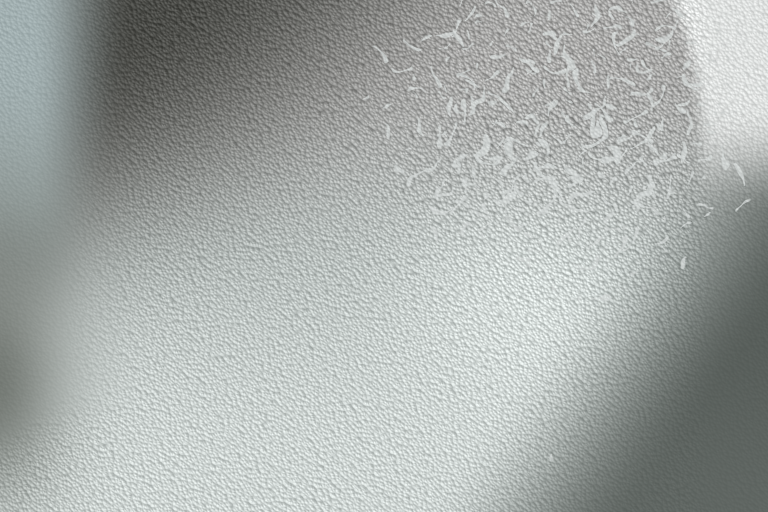
This texture is drawn by a Shadertoy shader. Its source:

```glsl
// Frosted glass: soft diagonal light and shadow bands seen through a pane,
// embossed with crisp cellular speckle and a patch of pale bent flakes.
// Broad tones come from smoothstep bands; grain and flakes from jittered cells.

#define GRAIN_SCALE 150.0
#define GRAIN_STRETCH vec2(0.78, 1.12)
#define GRAIN_TILT 0.72
#define GRAIN_RELIEF 0.25
#define GRAIN_PITS 0.16
#define FLAKE_SCALE 23.0
#define FLAKE_WIDTH 0.0042
#define FLAKE_TONE vec3(0.82, 0.838, 0.833)
#define SHADOW_TONE vec3(0.285, 0.288, 0.272)
#define CORNER_TONE vec3(0.345, 0.37, 0.355)
#define PATCH_CENTER vec2(1.11, 0.78)

vec2 hash2(vec2 p) {
    vec3 q = fract(vec3(p.xyx) * vec3(0.1031, 0.1030, 0.0973));
    q += dot(q, q.yzx + 33.33);
    return fract((q.xx + q.yz) * q.zy);
}

mat2 rotation(float a) {
    return mat2(cos(a), sin(a), -sin(a), cos(a));
}

float glow(vec2 p, vec2 center, vec2 size) {
    vec2 d = (p - center) / size;
    return exp(-dot(d, d));
}

// Distance to the nearest jittered cell point
float cellular(vec2 p) {
    vec2 id = floor(p), f = p - id;
    float nearest = 4.0;
    for (int y = -1; y <= 1; y++)
    for (int x = -1; x <= 1; x++) {
        vec2 cell = vec2(x, y);
        vec2 d = cell + hash2(id + cell + 300.0) - f;
        nearest = min(nearest, dot(d, d));
    }
    return sqrt(nearest);
}

// Tilted grain over a round, slightly coarser one
float grainHeight(vec2 p) {
    float tilted = cellular(rotation(GRAIN_TILT) * p * GRAIN_STRETCH);
    float coarse = cellular(rotation(-0.4) * p * 0.66 + 57.0);
    return 0.85 * tilted + 0.4 * coarse;
}

vec2 waves(vec2 p) {
    return vec2(sin(p.y * 43.0 + 2.0 * sin(p.x * 31.0)),
                sin(p.x * 47.0 + 2.0 * sin(p.y * 37.0)));
}

float patchGlow(vec2 p) {
    return glow(p, PATCH_CENTER, vec2(0.40, 0.36));
}

// Signed distance to bent strokes, sparser away from the patch center
float flakes(vec2 p) {
    vec2 q = p + 0.0035 * waves(p) + 0.0022 * waves(p * 3.1 + 4.0);
    vec2 id = floor(q * FLAKE_SCALE);
    float d = 1.0;
    for (int y = -1; y <= 1; y++)
    for (int x = -1; x <= 1; x++)
    for (int k = 0; k < 2; k++) {
        vec2 cell = id + vec2(x, y), key = cell + 37.0 * float(k);
        vec2 r = hash2(key + 107.0), s = hash2(key + 391.0), t = hash2(key + 673.0);
        vec2 center = (cell + r) / FLAKE_SCALE;
        if (s.x > 0.95 * smoothstep(0.28, 0.75, patchGlow(center))) continue;
        float heavy = glow(center, vec2(1.11, 0.69), vec2(0.20, 0.10));
        vec2 local = rotation(6.2832 * s.y) * (q - center);
        local.y += (t.x - 0.5) * 36.0 * local.x * local.x;
        float halfLength = mix(0.005, 0.022, t.y * t.y) + 0.010 * heavy * t.y;
        float along = local.x / halfLength;
        local.x -= clamp(local.x, -halfLength, halfLength);
        float width = FLAKE_WIDTH * (0.3 + 0.5 * t.y + 1.1 * heavy * r.x * r.x);
        width *= 1.0 + 0.5 * sin(2.0 * along + 6.0 * r.y);
        d = min(d, length(local) - width);
    }
    return d;
}

// Broad light seen through the pane
vec3 lightField(vec2 p) {
    float base = mix(0.81, 0.645, smoothstep(0.08, 0.85, p.y));
    base += 0.09 * glow(p, vec2(1.03, 0.46), vec2(0.27, 0.22));
    vec3 cool = vec3(-0.016, 0.011, 0.002);
    vec3 warm = vec3(0.003, 0.002, -0.004);
    vec3 col = base + mix(cool, warm, smoothstep(0.45, 0.9, p.y));

    // Diagonal shadow from the top left
    float shade = 1.0 - smoothstep(0.3, 1.1, p.x + 1.0 - p.y);
    col = mix(col, SHADOW_TONE, shade * smoothstep(0.2, 0.95, p.y));

    // Cool strip and dim edge at the left
    float strip = 1.0 - smoothstep(0.06, 0.18 + 0.08 * smoothstep(0.3, 1.0, p.y), p.x);
    vec3 stripTone = mix(vec3(0.54, 0.57, 0.555), vec3(0.63, 0.685, 0.69), smoothstep(0.4, 0.9, p.y));
    col = mix(col, stripTone, strip * smoothstep(0.32, 0.62, p.y));
    col = mix(col, vec3(0.37, 0.39, 0.365), 0.8 * glow(p, vec2(-0.02, 0.25), vec2(0.14, 0.23)));

    // Dark lower right and bright upper right behind a curved rim
    float corner = smoothstep(0.67, 1.02, dot(p, vec2(0.82, -0.57)));
    col = mix(col, CORNER_TONE + 0.03 * (1.0 - smoothstep(0.0, 0.35, p.y)), corner);
    float rim = p.x - 1.365 + 0.7 * (p.y - 0.72) * (p.y - 0.72);
    float bright = smoothstep(-0.02, 0.03, rim) * smoothstep(0.58, 0.80, p.y);
    return mix(col, vec3(0.86, 0.87, 0.865), bright);
}

void mainImage(out vec4 fragColor, in vec2 fragCoord) {
    vec2 p = fragCoord / iResolution.y;
    float pixel = 1.0 / iResolution.y;
    vec3 col = lightField(p);

    // Embossed grain, muted in the blurred strip, corner and bright rim
    vec2 g = p * GRAIN_SCALE;
    float h = grainHeight(g);
    float relief = grainHeight(g - vec2(0.25, 0.29)) - h;
    float patchMask = patchGlow(p);
    float clarity = smoothstep(0.06, 0.32, p.x + 0.25 * (1.0 - smoothstep(0.05, 0.25, p.y)));
    clarity *= 1.0 - 0.75 * smoothstep(0.75, 1.0, dot(p, vec2(0.82, -0.57)));
    clarity *= 1.0 - 0.45 * smoothstep(1.33, 1.40, p.x);
    clarity = max(clarity, 0.14 + 0.3 * glow(p, vec2(0.0, 0.95), vec2(0.13, 0.25)));
    float grain = GRAIN_RELIEF * relief + GRAIN_PITS * (0.64 - h) * (0.6 + patchMask);
    col += grain * clarity * (0.5 + 0.55 * col.g);

    // Frost flakes with a faint dark contour
    float d = flakes(p);
    col -= 0.05 * exp(-abs(d) * 260.0) * patchMask;
    float cover = 1.0 - smoothstep(-pixel, pixel, d);
    col = mix(col, max(col, FLAKE_TONE + 0.25 * grain), 0.85 * cover);

    fragColor = vec4(clamp(col, 0.0, 1.0), 1.0);
}
```
